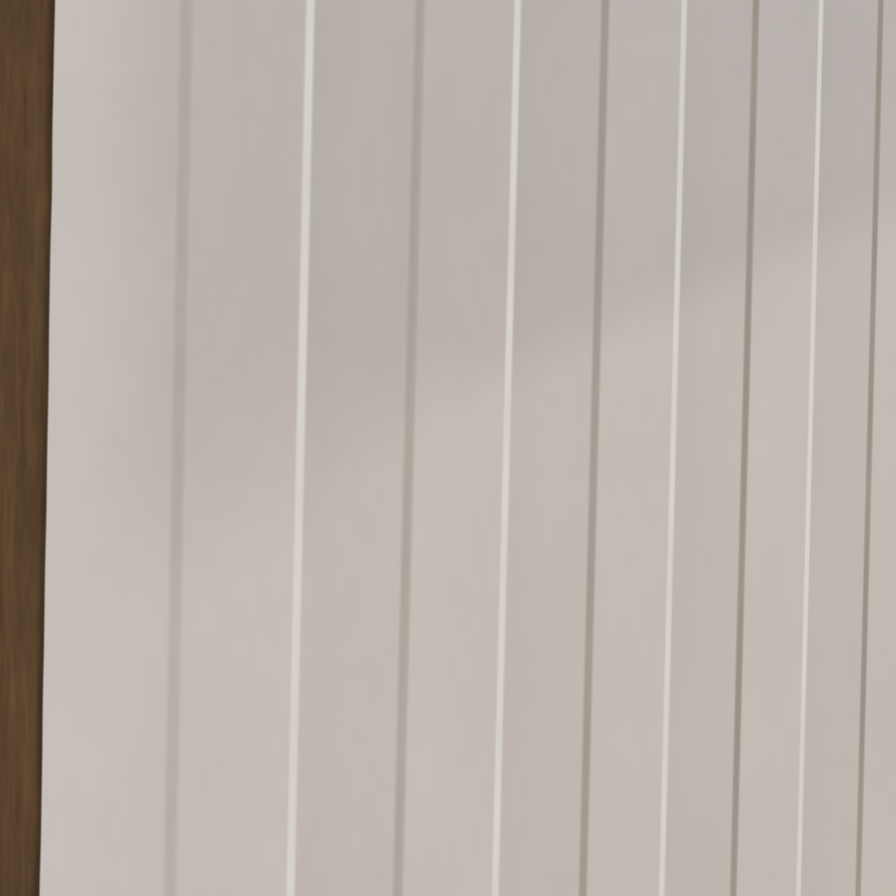
Write a WebGL 2 fragment shader that draws this texture.

```glsl
#version 300 es
precision highp float;

uniform vec2 u_resolution;
out vec4 fragColor;

const vec3 PANEL_SHADE = vec3(0.730, 0.698, 0.672);
const vec3 PANEL_LIT   = vec3(0.766, 0.735, 0.708);
const vec3 SHEET_EDGE  = vec3(0.780, 0.753, 0.735);
const vec3 GROOVE      = vec3(0.600, 0.562, 0.520);
const vec3 RIDGE       = vec3(0.845, 0.832, 0.808);
const vec3 WOOD_LIGHT  = vec3(0.400, 0.302, 0.205);
const vec3 WOOD_DARK   = vec3(0.285, 0.215, 0.150);

float hash(vec2 p) {
    return fract(sin(dot(p, vec2(127.1, 311.7))) * 43758.5453);
}

float noise(vec2 p) {
    vec2 cell = floor(p);
    vec2 f = fract(p);
    f = f * f * (3.0 - 2.0 * f);
    float low = mix(hash(cell), hash(cell + vec2(1.0, 0.0)), f.x);
    float high = mix(hash(cell + vec2(0.0, 1.0)), hash(cell + 1.0), f.x);
    return mix(low, high, f.y);
}

float fbm(vec2 p) {
    float sum = 0.0;
    float amplitude = 0.5;
    for (int i = 0; i < 4; i++) {
        sum += amplitude * noise(p);
        p = p * 2.03 + 17.0;
        amplitude *= 0.5;
    }
    return sum;
}

// Fold index across the sheet: whole numbers are folds, crowding to the right
float foldIndex(vec2 uv) {
    float lean = mix(0.017, 0.0255, smoothstep(0.06, 0.5, uv.x));
    float x = uv.x + lean * (1.0 - uv.y);
    return (x - 0.2083) / (0.1609 - 0.06515 * x);
}

// Distance to the nearest fold of one parity, in fold units
float foldDistance(float index, float parity) {
    return abs(mod(index - parity + 1.0, 2.0) - 1.0);
}

float softLine(float dist, float halfWidth, float blur) {
    return 1.0 - smoothstep(halfWidth - blur, halfWidth + blur, dist);
}

vec3 woodColor(vec2 uv, float edge) {
    float grain = fbm(vec2(uv.x * 150.0, uv.y * 9.0));
    float fibre = noise(vec2(uv.x * 320.0, uv.y * 45.0));
    vec3 color = mix(WOOD_DARK, WOOD_LIGHT, clamp(grain * 0.9 + fibre * 0.3, 0.0, 1.0));
    return color * mix(0.72, 1.0, smoothstep(0.0, 0.012, edge - uv.x));
}

vec3 panelColor(vec2 uv, float index, float edge) {
    // Diagonal shadow over the upper half, faint at the left
    float shadowDist = uv.y - 0.48 - 0.41 * (uv.x - 0.30);
    float blur = mix(0.16, 0.045, smoothstep(0.2, 0.6, uv.x));
    float shadow = smoothstep(-blur, blur, shadowDist);
    vec3 color = mix(PANEL_LIT, PANEL_SHADE, shadow);
    color += vec3(-0.006, 0.0, 0.010) * uv.x * smoothstep(0.4, 1.0, uv.y);
    color -= vec3(0.010, 0.012, 0.016) * uv.x * (1.0 - uv.y);

    // Alternate faces turn toward and away from the light
    float face = step(1.0, mod(index, 2.0));
    float shown = smoothstep(-0.1, 0.2, index);
    color += mix(0.005, -0.007, face) * shown;
    color -= 0.008 * face * shown * (1.0 - smoothstep(0.0, 0.6, fract(index)));

    // Brighter flat margin beside the wood
    float margin = 1.0 - smoothstep(0.02, 0.17, uv.x - edge);
    color = mix(color, SHEET_EDGE, margin * 0.75);

    // Faint cloudy unevenness
    color += 0.018 * (fbm(uv * vec2(13.0, 6.0)) - 0.47);
    return color + 0.006 * (noise(uv * vec2(85.0, 40.0)) - 0.5);
}

void main() {
    vec2 uv = gl_FragCoord.xy / u_resolution;
    float pixel = 1.0 / u_resolution.x;
    float edge = mix(0.0443, 0.0612, uv.y) + 0.0008 * (noise(vec2(uv.y * 14.0, 3.0)) - 0.5);
    float index = foldIndex(uv);
    float blur = max(0.024, 0.8 * fwidth(index));

    vec3 sheet = panelColor(uv, index, edge);

    // Grooves gain contrast with distance, ridges stay crisp
    float wear = 0.9 + 0.2 * noise(vec2(floor(index + 0.5) * 7.0, uv.y * 11.0));
    float depth = mix(0.30, 0.95, smoothstep(-0.5, 6.5, index)) * wear;
    float groove = softLine(foldDistance(index, 0.0), 0.046, blur * 1.1);
    float ridge = softLine(foldDistance(index, 1.0), 0.036, blur * 0.85);
    float onSheet = step(-0.5, index);
    sheet = mix(sheet, GROOVE, groove * depth * onSheet);
    sheet = mix(sheet, RIDGE, ridge * 0.88 * wear * onSheet);

    // Wood strip along the left side
    float paper = smoothstep(-1.0, 1.0, (uv.x - edge) / max(pixel, 0.0016));
    fragColor = vec4(mix(woodColor(uv, edge), sheet, paper), 1.0);
}
```
